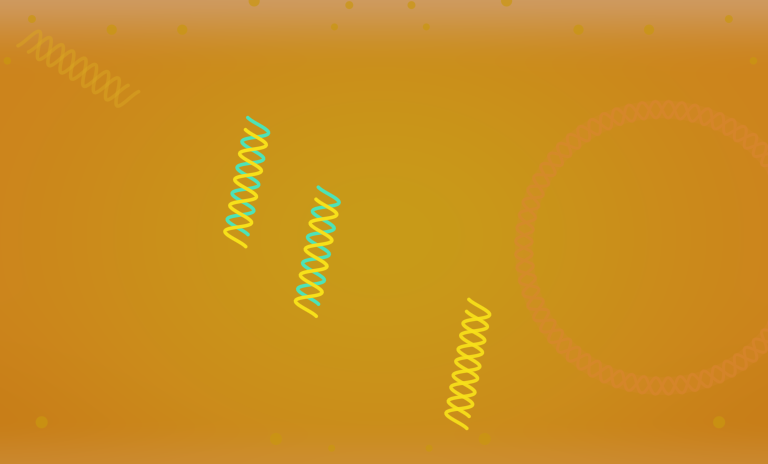
This background is drawn by a WebGL 2 fragment shader. Its source:

```glsl
#version 300 es
precision highp float;

uniform vec2 u_resolution;
out vec4 fragColor;

float segmentDistance(vec2 p, vec2 a, vec2 b) {
  vec2 pa = p - a, ba = b - a;
  return length(pa - ba * clamp(dot(pa, ba) / max(dot(ba, ba), 1e-9), 0.0, 1.0));
}

// Distance to a sine strand along x, walked in short pieces near the point
float strandDistance(vec2 p, float halfLength, float amplitude, float frequency) {
  float nearest = 1.0;
  vec2 last = vec2(0.0);
  for (int i = 0; i <= 14; i++) {
    float t = clamp(p.x + (float(i) - 7.0) * 0.0023, -halfLength, halfLength);
    vec2 point = vec2(t, amplitude * sin(frequency * t));
    if (i > 0) nearest = min(nearest, segmentDistance(p, last, point));
    last = point;
  }
  return nearest;
}

float stroke(float d, float radius) {
  float pixel = 0.75 / u_resolution.y;
  return 1.0 - smoothstep(radius - pixel, radius + pixel, d);
}

// Two strands, half a turn apart
vec3 drawHelix(vec3 color, vec2 p, vec2 center, float angle, vec3 back, vec3 front, float alpha) {
  vec2 axis = vec2(cos(angle), sin(angle));
  vec2 q = p - center;
  q = vec2(dot(q, axis), dot(q, vec2(-axis.y, axis.x)));
  if (abs(q.x) > 0.16 || abs(q.y) > 0.04) return color;
  vec2 shift = vec2(0.0132, 0.0);
  float backLine = stroke(strandDistance(q + shift, 0.1238, 0.0264, 110.5), 0.0038);
  float frontLine = stroke(strandDistance(q - shift, 0.1238, 0.0264, 110.5), 0.0038);
  color = mix(color, back, backLine * alpha);
  return mix(color, front, frontLine * alpha);
}

vec3 drawRing(vec3 color, vec2 p) {
  vec2 q = p - vec2(1.425, 0.466);
  float radius = 0.298;
  float offset = length(q) - radius;
  if (abs(offset) > 0.03) return color;
  float along = atan(q.y, q.x) * radius;
  float frequency = 34.0 / radius;
  float a = strandDistance(vec2(along, offset), 9.0, 0.018, frequency);
  float b = strandDistance(vec2(along, -offset), 9.0, 0.018, frequency);
  vec3 coral = vec3(0.86, 0.52, 0.20);
  color = mix(color, coral, 0.22 * stroke(abs(offset), 0.019));
  return mix(color, coral, 0.5 * stroke(min(a, b), 0.0032));
}

// Soft dots, mirrored about the middle: offset, height, radius
vec3 drawDots(vec3 color, vec2 p) {
  vec3 dots[10] = vec3[10](
    vec3(0.730, 0.090, 0.0130), vec3(0.225, 0.054, 0.0130),
    vec3(0.105, 0.034, 0.0075), vec3(0.751, 0.959, 0.0085),
    vec3(0.579, 0.936, 0.0110), vec3(0.427, 0.936, 0.0110),
    vec3(0.099, 0.942, 0.0075), vec3(0.804, 0.869, 0.0080),
    vec3(0.067, 0.989, 0.0085), vec3(0.272, 0.998, 0.0120));
  vec2 folded = vec2(abs(p.x - 0.818), p.y);
  float cover = 0.0;
  for (int i = 0; i < 10; i++)
    cover = max(cover, stroke(length(folded - dots[i].xy), dots[i].z));
  return mix(color, vec3(0.79, 0.59, 0.06), 0.7 * cover);
}

vec3 background(vec2 p, vec2 uv) {
  // Golden centre falling off to orange
  float reach = length((p - vec2(0.82, 0.49)) / vec2(0.92, 0.68));
  vec3 color = mix(vec3(0.785, 0.605, 0.095), vec3(0.80, 0.515, 0.11), smoothstep(0.0, 1.1, reach));
  // Darker lower corners
  color -= vec3(0.02, 0.025, 0.02) * smoothstep(0.6, 1.2, reach) * smoothstep(0.4, 0.1, uv.y);
  // Pale haze on the top and bottom edges
  float top = smoothstep(0.80, 1.02, uv.y);
  float bottom = smoothstep(0.10, -0.02, uv.y);
  color = mix(color, vec3(0.81, 0.62, 0.43), 0.85 * top * top);
  return mix(color, vec3(0.81, 0.58, 0.28), 0.5 * bottom);
}

void main() {
  vec2 uv = gl_FragCoord.xy / u_resolution;
  vec2 p = gl_FragCoord.xy / u_resolution.y;
  p.x += 0.5 * (1.6516 - u_resolution.x / u_resolution.y);

  vec3 yellow = vec3(0.97, 0.88, 0.10);
  vec3 teal = vec3(0.30, 0.89, 0.72);
  vec3 amber = vec3(0.85, 0.65, 0.13);

  vec3 color = background(p, uv);
  color = drawDots(color, p);
  color = drawRing(color, p);
  color = drawHelix(color, p, vec2(0.167, 0.852), -0.535, amber, amber, 0.5);
  color = drawHelix(color, p, vec2(0.530, 0.6075), -1.758, teal, yellow, 1.0);
  color = drawHelix(color, p, vec2(0.682, 0.4575), -1.758, teal, yellow, 1.0);
  color = drawHelix(color, p, vec2(1.0065, 0.2157), -1.758, yellow, yellow, 0.92);
  fragColor = vec4(color, 1.0);
}
```
